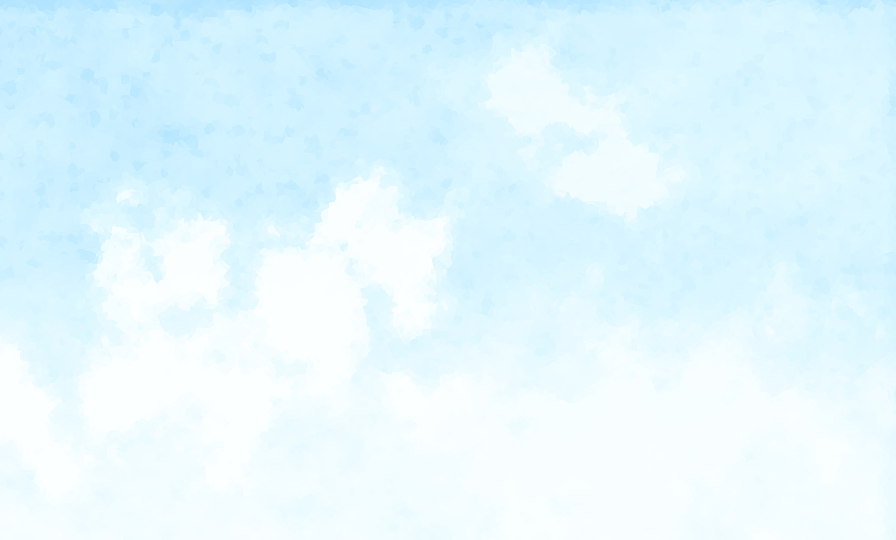
Give the GLSL for this texture, as a WebGL 1 fragment shader.

```glsl
precision highp float;
// Pale watercolour sky: soft white clouds dabbed over a light blue wash.

uniform vec2 u_resolution;

const vec3 DEEP_BLUE = vec3(0.70, 0.895, 1.0);
const vec3 SKY_BLUE = vec3(0.81, 0.945, 1.0);
const vec3 PALE_BLUE = vec3(0.87, 0.97, 1.0);
const vec3 MIST = vec3(0.945, 0.99, 1.0);
const vec3 CLOUD_WHITE = vec3(0.995, 1.0, 1.0);

const float DAB_SIZE = 0.0135;     // brush dab width, in canvas heights
const float DAB_SHARPNESS = 40.0;
const float DAB_STRENGTH = 0.95;
const float CLOUD_RAGGEDNESS = 2.5;
const float WASH_VARIATION = 0.30;
const float MOTTLE = 0.26;
const float FLECK_DEPTH = 0.10;

float hash(vec2 p) {
  vec3 h = fract(vec3(p.xyx) * 0.1031);
  h += dot(h, h.yzx + 33.33);
  return fract((h.x + h.y) * h.z);
}

float noise(vec2 p) {
  vec2 i = floor(p);
  vec2 f = fract(p);
  f = f * f * (3.0 - 2.0 * f);
  float low = mix(hash(i), hash(i + vec2(1.0, 0.0)), f.x);
  float high = mix(hash(i + vec2(0.0, 1.0)), hash(i + 1.0), f.x);
  return mix(low, high, f.y);
}

float fbm(vec2 p) {
  float sum = 0.0;
  float amplitude = 0.42;
  for (int i = 0; i < 5; i++) {
    sum += amplitude * noise(p);
    p = mat2(1.6, 1.2, -1.2, 1.6) * p + 17.3;
    amplitude *= 0.62;
  }
  return sum;
}

// Pulls a point toward its nearest scattered dab centre, with soft borders.
vec2 dabPoint(vec2 p) {
  vec2 g = p / DAB_SIZE;
  g += 1.2 * (vec2(noise(g * 0.7), noise(g * 0.7 + 41.0)) - 0.5);
  vec2 cell = floor(g);
  vec2 offset = vec2(0.0);
  float total = 0.0;
  for (int y = -1; y <= 1; y++) {
    for (int x = -1; x <= 1; x++) {
      vec2 c = cell + vec2(float(x), float(y));
      vec2 d = c + vec2(hash(c + 50.0), hash(c + 91.0)) - g;
      float w = exp(-DAB_SHARPNESS * dot(d, d)) + 1e-9;
      offset += w * d;
      total += w;
    }
  }
  return p + DAB_STRENGTH * DAB_SIZE * offset / total;
}

// Cloud mass: 1 at the centre, 0 on the rim, fading more slowly below.
float puff(vec2 p, vec2 centre, vec2 radius) {
  vec2 d = (p - centre) / radius;
  d.y *= d.y < 0.0 ? 0.75 : 1.0;
  return 1.0 - length(d);
}

vec3 washColour(float tone) {
  vec3 c = mix(DEEP_BLUE, SKY_BLUE, clamp(tone * 4.0, 0.0, 1.0));
  c = mix(c, PALE_BLUE, clamp(tone * 4.0 - 1.0, 0.0, 1.0));
  c = mix(c, MIST, clamp(tone * 4.0 - 2.0, 0.0, 1.0));
  return mix(c, CLOUD_WHITE, clamp(tone * 4.0 - 3.0, 0.0, 1.0));
}

void main() {
  vec2 p = gl_FragCoord.xy / u_resolution.y;
  float aspect = u_resolution.x / u_resolution.y;
  vec2 q = dabPoint(p);
  vec2 s = vec2(q.x * 1.66 / aspect, q.y);

  // Blue wash, paling toward the horizon and the upper right
  float tone = mix(0.76, 0.25, smoothstep(0.06, 0.76, s.y));
  tone += 0.20 * smoothstep(-0.3, 0.6, puff(s, vec2(1.42, 0.84), vec2(0.42, 0.25)));
  tone += WASH_VARIATION * (fbm(s * vec2(4.0, 5.5) + 8.0) - 0.5);
  tone += MOTTLE * (fbm(s * 20.0 + 3.0) - 0.5);

  // Crisp cloud mass on the left, softer bank and wisps on the right
  float heap = puff(s, vec2(0.59, 0.44), vec2(0.24, 0.18));
  heap = max(heap, puff(s, vec2(0.33, 0.49), vec2(0.13, 0.13)));
  heap = max(heap, puff(s, vec2(0.24, 0.26), vec2(0.34, 0.11)));
  float bank = puff(s, vec2(1.20, 0.17), vec2(0.46, 0.25));
  float wisps = puff(s, vec2(0.97, 0.81), vec2(0.15, 0.10));
  wisps = max(wisps, puff(s, vec2(1.14, 0.68), vec2(0.13, 0.06)));
  float ragged = CLOUD_RAGGEDNESS * (fbm(s * 9.0 + 23.0) - 0.5);
  heap += ragged;
  bank += ragged;
  wisps += ragged * 0.8;
  tone = mix(tone, 0.80, 0.55 * smoothstep(-0.35, 0.15, max(heap, bank)));
  tone = mix(tone, 0.97, 0.50 * smoothstep(0.05, 0.20, heap));
  tone = mix(tone, 1.0, 0.75 * smoothstep(0.22, 0.38, heap));
  tone = mix(tone, 0.98, 0.60 * smoothstep(0.15, 0.55, bank));
  tone = mix(tone, 0.68, 0.50 * smoothstep(-0.35, 0.15, wisps));
  tone = mix(tone, 0.86, 0.65 * smoothstep(0.18, 0.42, wisps));

  // Small blue flecks and pigment gathered at the paper edges
  float fleck = smoothstep(0.68, 0.84, noise(q * vec2(52.0, 66.0)));
  tone -= FLECK_DEPTH * fleck * (1.0 - smoothstep(0.5, 0.9, tone));
  float wobble = 0.03 * (noise(q * 9.0) - 0.5);
  tone -= 0.20 * smoothstep(0.97, 1.0, q.y + wobble);
  tone -= 0.12 * smoothstep(0.03, 0.0, aspect - q.x + wobble);

  gl_FragColor = vec4(washColour(clamp(tone, 0.0, 1.0)), 1.0);
}
```
